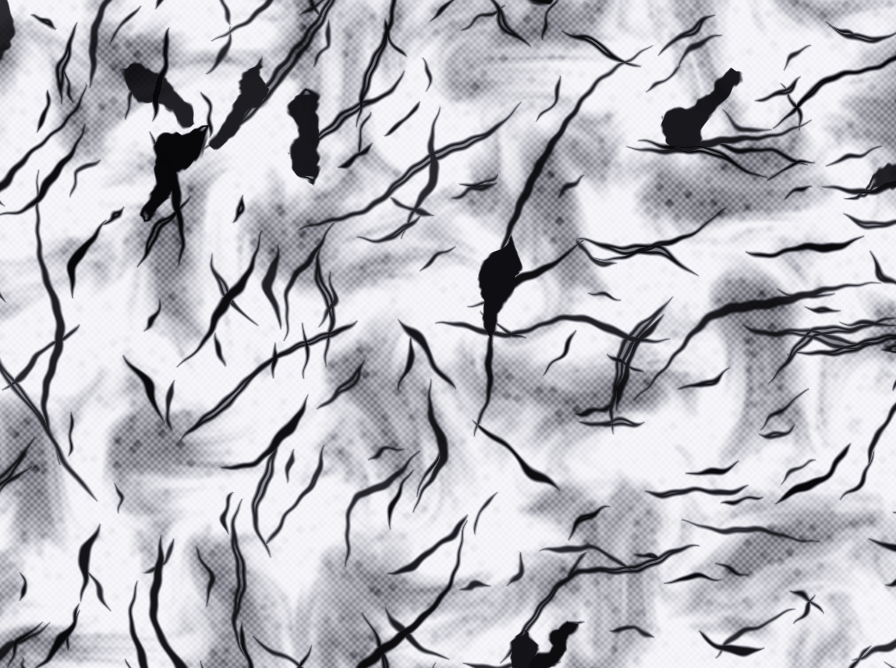
A WebGL 2 fragment shader for this texture:

```glsl
#version 300 es
precision highp float;
// Dark curved graphite flakes scattered over a pale, clouded, finely screened metal ground.

#define PAPER vec3(0.97, 0.97, 0.985)
#define INK vec3(0.025, 0.025, 0.035)
#define EDGE_SOFTNESS 0.0028
#define SCREEN_PITCH 0.0075
#define CLOUD_SCALE 9.0
#define CLOUD_DEPTH 0.42
#define SPECK_CELL 0.02
#define LONG_WIDTH 0.0068
#define MEDIUM_WIDTH 0.0056
#define SMALL_WIDTH 0.0036
#define CLOT_WIDTH 0.023

uniform vec2 u_resolution;
out vec4 fragColor;

vec4 hash4(vec2 cell) {
  vec4 q = fract(cell.xyxy * vec4(0.1031, 0.1030, 0.0973, 0.1099));
  q += dot(q, q.wzxy + 33.33);
  return fract((q.xxyz + q.yzzw) * q.zywx);
}

// Layered, turned and warped sines, roughly -1 to 1
float waves(vec2 p) {
  const mat2 turn = mat2(0.8, 0.6, -0.6, 0.8);
  float sum = 0.0, amp = 0.5;
  for (int i = 0; i < 5; i++) {
    p = turn * p * 1.7 + 1.3;
    p += 0.6 * sin(p.yx * 1.1);
    sum += amp * sin(p.x) * sin(p.y);
    amp *= 0.6;
  }
  return sum;
}

// Cellular noise: soft spots of random strength
float specks(vec2 p) {
  vec2 base = floor(p);
  float spot = 0.0;
  for (int j = -1; j <= 1; j++)
    for (int i = -1; i <= 1; i++) {
      vec2 cell = base + vec2(i, j);
      vec4 h = hash4(cell + 71.0);
      float d = length(p - cell - h.xy);
      spot = max(spot, h.z * h.z * smoothstep(0.45, 0.08, d));
    }
  return spot;
}

// One curved flake per cell; returns nearest distance and ink amount
vec2 flakes(vec2 p, float cellSize, float maxHalfLength, float halfWidth, float share, float seed) {
  float soft = max(EDGE_SOFTNESS, 0.8 / u_resolution.y);
  vec2 base = floor(p / cellSize);
  vec2 result = vec2(1.0, 0.0);
  for (int j = -1; j <= 1; j++)
    for (int i = -1; i <= 1; i++) {
      vec2 cell = base + vec2(i, j);
      vec4 h = hash4(cell + seed);
      vec4 k = hash4(cell + seed + 37.0);
      if (k.w > share) continue;
      vec2 center = (cell + h.xy) * cellSize;

      // Steep on the left, flatter on the right, some mirrored
      float angle = mix(1.25, 0.4, smoothstep(0.3, 1.1, center.x)) + (h.z - 0.5) * 1.5;
      if (h.w > 0.72) angle = -angle;
      float c = cos(angle), s = sin(angle);
      vec2 q = mat2(c, -s, s, c) * (p - center);

      // Bowed or kinked spine with a slight wobble
      float len = maxHalfLength * mix(0.45, 1.0, k.x);
      float u = q.x / len;
      float bend = (k.y - 0.5) * 0.9;
      float knee = mix(0.08, 0.7, k.z);
      float root = sqrt(u * u + knee * knee);
      float phase = 6.28 * h.z;
      float spine = len * (bend * (root - knee) + 0.05 * sin(5.0 * u + phase));
      float slope = bend * u / root + 0.25 * cos(5.0 * u + phase);
      float across = abs(q.y - spine) / sqrt(1.0 + slope * slope);

      // Tapered, uneven width
      float swell = 0.85 + 0.3 * sin(4.0 * u + 9.0 * k.x);
      float width = halfWidth * mix(0.65, 1.3, h.x) * swell * max(1.0 - u * u * abs(u), 0.0);
      float d = max(across - width, abs(q.x) - len);
      float ink = smoothstep(soft, -soft, d) * mix(0.85, 1.0, k.z);

      // Paler seam along the middle of some flakes
      float seam = smoothstep(0.5, 0.1, across / max(width, 0.001)) * step(0.45, h.y);
      seam *= smoothstep(0.004, 0.006, width) * (1.0 - smoothstep(0.009, 0.012, width));
      result = vec2(min(result.x, d), max(result.y, ink * (1.0 - 0.5 * seam)));
    }
  return result;
}

vec2 merge(vec2 a, vec2 b) {
  return vec2(min(a.x, b.x), max(a.y, b.y));
}

void main() {
  vec2 p = gl_FragCoord.xy / u_resolution.y;

  // Flakes from long veins to slivers, plus ragged clots
  vec2 ragged = p + 0.004 * sin(p.yx * 35.0) + 0.001 * sin(p.yx * 170.0 + p * 60.0);
  vec2 torn = p + 0.02 * vec2(waves(p * 12.0), waves(p * 12.0 + 7.0));
  vec2 graphite = flakes(ragged, 0.25, 0.225, LONG_WIDTH, 0.95, 11.0);
  graphite = merge(graphite, flakes(ragged, 0.14, 0.105, MEDIUM_WIDTH, 0.8, 53.0));
  graphite = merge(graphite, flakes(ragged, 0.09, 0.045, SMALL_WIDTH, 0.55, 97.0));
  graphite = merge(graphite, flakes(torn, 0.27, 0.1, CLOT_WIDTH, 0.45, 131.0));

  // Clouded ground, darker beside the flakes
  float cloud = smoothstep(-0.25, 0.75, waves(p * CLOUD_SCALE));
  float halo = exp(-max(graphite.x, 0.0) / 0.015);
  float grain = specks(p / SPECK_CELL);
  float tone = 0.99 - CLOUD_DEPTH * cloud - 0.12 * halo * cloud - grain * (0.05 + 0.25 * cloud);

  // Diagonal dot screen
  vec2 dots = cos(6.2832 * vec2(p.x + p.y, p.x - p.y) * 0.7071 / SCREEN_PITCH);
  tone += 0.5 * (dots.x + dots.y) * mix(0.02, 0.12, cloud);

  float value = clamp(tone, 0.0, 1.0) * (1.0 - graphite.y);
  vec3 color = mix(INK, PAPER, value);
  color.b += 0.1 * value * (1.0 - value);
  fragColor = vec4(color, 1.0);
}
```
